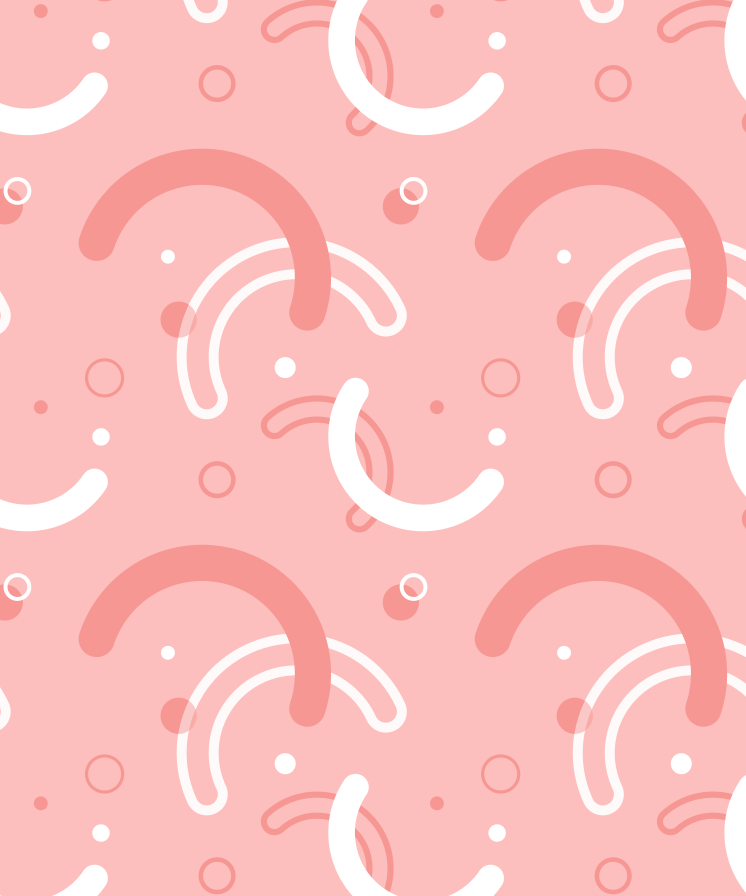
A WebGL 2 fragment shader for this pattern:

```glsl
#version 300 es
precision highp float;
// Seamless tile of rounded half-circle bands, dots and rings in coral and white on pink.
uniform vec2 u_resolution;
out vec4 fragColor;

const float TILE = 100.0;          // side of one repeat, in design units
const float VIEW_HEIGHT = 226.2;   // design units in the canvas height
const vec3 PINK = vec3(0.99, 0.75, 0.74);
const vec3 CORAL = vec3(0.965, 0.593, 0.578);
const vec3 WHITE = vec3(1.0);

// Offset from the nearest repeat of a centre
vec2 repeatAround(vec2 p, vec2 center) {
  vec2 q = p - center;
  return q - TILE * floor(q / TILE + 0.5);
}

// Distance to a half circle line whose middle points along the angle
float halfCircle(vec2 p, vec2 center, float radius, float degrees) {
  vec2 q = repeatAround(p, center);
  float a = radians(degrees);
  vec2 axis = vec2(cos(a), sin(a));
  float along = dot(q, axis);
  float across = abs(dot(q, vec2(-axis.y, axis.x)));
  return along > 0.0 ? abs(length(q) - radius)
                     : length(vec2(across - radius, along));
}

float disc(vec2 p, vec2 center, float radius) {
  return length(repeatAround(p, center)) - radius;
}

// Turns a distance into a line around its zero level
float outline(float d, float halfWidth) {
  return abs(d) - halfWidth;
}

float coverage(float d, float pixel) {
  return clamp(0.5 - d / pixel, 0.0, 1.0);
}

void main() {
  float pixel = VIEW_HEIGHT / u_resolution.y;
  vec2 p = vec2(gl_FragCoord.x, u_resolution.y - gl_FragCoord.y) * pixel;
  vec3 color = PINK;

  // Small hollow coral band, below the solid white one
  float smallBand = halfCircle(p, vec2(80.0, 119.2), 15.93, -42.3);
  color = mix(color, CORAL, coverage(outline(smallBand - 2.66, 0.78), pixel));
  float whiteBand = halfCircle(p, vec2(106.8, 110.2), 20.56, 123.9);
  color = mix(color, WHITE, coverage(whiteBand - 3.36, pixel));

  // Large hollow white band, with a coral dot showing through it
  float hollowBand = halfCircle(p, vec2(74.8, 90.1), 24.9, -114.8);
  color = mix(color, WHITE, 0.92 * coverage(outline(hollowBand - 4.04, 1.25), pixel));
  float dotOpacity = mix(1.0, 0.5, coverage(hollowBand - 5.29, pixel));
  float sheerDot = disc(p, vec2(45.1, 80.7), 4.57);
  color = mix(color, CORAL, dotOpacity * coverage(sheerDot, pixel));

  // Solid coral band on top
  float coralBand = halfCircle(p, vec2(51.0, 70.1), 28.0, -71.7);
  color = mix(color, CORAL, coverage(coralBand - 4.57, pixel));

  // Coral dots and rings
  float coralParts = min(disc(p, vec2(10.3, 102.8), 1.75),
                         disc(p, vec2(101.2, 52.1), 4.57));
  coralParts = min(coralParts, outline(disc(p, vec2(54.8, 21.1), 4.1), 0.58));
  coralParts = min(coralParts, outline(disc(p, vec2(26.4, 95.4), 4.55), 0.4));
  color = mix(color, CORAL, coverage(coralParts, pixel));

  // White dots and ring
  float whiteParts = min(disc(p, vec2(72.0, 92.8), 2.65),
                         disc(p, vec2(42.4, 64.8), 1.75));
  whiteParts = min(whiteParts, disc(p, vec2(25.5, 110.3), 2.2));
  whiteParts = min(whiteParts, outline(disc(p, vec2(104.4, 48.2), 3.0), 0.5));
  color = mix(color, WHITE, coverage(whiteParts, pixel));

  fragColor = vec4(color, 1.0);
}
```
